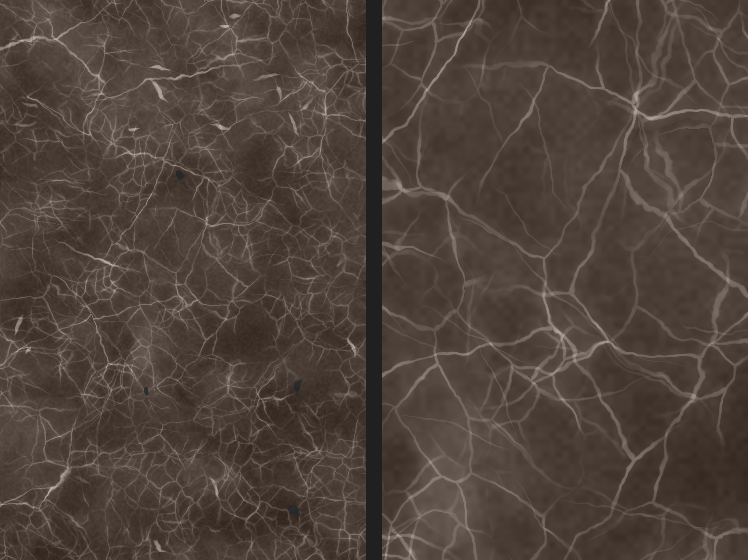
Left, the full canvas; right, a detail of the centre.
Write a Shadertoy shader that draws this texture.

```glsl
const vec3 DEEP_BROWN = vec3(0.24, 0.19, 0.16);
const vec3 PALE_VEIN = vec3(0.69, 0.65, 0.61);
const vec3 PIT_COLOR = vec3(0.13, 0.15, 0.16);
const float BASE_TONE = 0.055;
const float CLOUD_CONTRAST = 0.50;
const float GRAIN_CONTRAST = 0.09;
const float SMOKE_TONE = 0.09;
const float HALO_TONE = 0.09;
const float HALO_WIDTH = 0.005;
const float NET_SCALE = 8.0;
const float NET_GROWTH = 1.65;
const float NET_TONE = 0.42;
const float NET_WIDTH = 0.0009;
const float WARP = 0.07;
const float FINE_WARP = 0.016;
const float PIT_SCALE = 5.0;
const float PIT_RADIUS = 0.010;

vec2 hash2(vec2 p) {
    vec3 q = fract(p.xyx * vec3(0.1031, 0.1030, 0.0973));
    q += dot(q, q.yzx + 33.33);
    return fract((q.xx + q.yz) * q.zy);
}

float noise(vec2 p) {
    vec2 i = floor(p), f = fract(p);
    f = f * f * (3.0 - 2.0 * f);
    float low = mix(hash2(i).x, hash2(i + vec2(1, 0)).x, f.x);
    float high = mix(hash2(i + vec2(0, 1)).x, hash2(i + vec2(1, 1)).x, f.x);
    return mix(low, high, f.y);
}

mat2 rotate(float a) {
    return mat2(cos(a), sin(a), -sin(a), cos(a));
}

float fbm(vec2 p) {
    float sum = 0.0, amp = 0.5;
    for (int i = 0; i < 5; i++) {
        sum += amp * noise(p);
        p = rotate(0.6) * p * 2.03 + 17.3;
        amp *= 0.5;
    }
    return sum / 0.97;
}

vec2 warp(vec2 p, float freq) {
    return vec2(fbm(p * freq + 31.0), fbm(p * freq + 72.0)) - 0.5;
}

float line(float d, float width) {
    float soft = 0.7 / iResolution.y;
    return 1.0 - smoothstep(max(width - soft, 0.0), width + soft, d);
}

// Distance to the border between the two nearest cell points
float cellBorder(vec2 p) {
    vec2 cell = floor(p), nearA = vec2(9), nearB = vec2(9);
    for (int y = -1; y <= 1; y++)
    for (int x = -1; x <= 1; x++) {
        vec2 id = cell + vec2(x, y);
        vec2 r = id + hash2(id) - p;
        if (dot(r, r) < dot(nearA, nearA)) { nearB = nearA; nearA = r; }
        else if (dot(r, r) < dot(nearB, nearB)) nearB = r;
    }
    return 0.5 * (dot(nearB, nearB) - dot(nearA, nearA)) / max(length(nearB - nearA), 0.01);
}

// Scattered tapering streaks; reach is the half length in cells
float streaks(vec2 p, float scale, float reach, float width, float density, float seed) {
    vec2 q = p * scale + seed;
    float sum = 0.0;
    for (int y = -1; y <= 1; y++)
    for (int x = -1; x <= 1; x++) {
        vec2 id = floor(q) + vec2(x, y);
        vec2 place = hash2(id), trait = hash2(id + 57.0);
        float lean = noise(id * 2.5 / scale + seed) > 0.5 ? -0.55 : 0.75;
        vec2 r = (q - id - place) * rotate(lean + 1.3 * (trait.x - 0.5));
        float along = abs(r.x) / (reach * (0.4 + 0.6 * trait.y));
        float taper = max(1.0 - along * along, 0.0);
        float present = step(hash2(id + 113.0).x, density);
        sum = max(sum, present * sqrt(taper) * line(abs(r.y) / scale, width * taper));
    }
    return sum;
}

float pits(vec2 p) {
    vec2 q = p * PIT_SCALE, id = floor(q);
    vec2 r = (fract(q) - mix(vec2(0.3), vec2(0.7), hash2(id + 9.0))) / PIT_SCALE;
    return step(0.85, hash2(id + 41.0).x) * line(length(r * vec2(1.7, 1.0)), PIT_RADIUS);
}

void mainImage(out vec4 fragColor, in vec2 fragCoord) {
    vec2 p = fragCoord / iResolution.y;
    vec2 bent = p + WARP * warp(p, 6.0) + FINE_WARP * warp(p, 32.0);

    // Cloudy stone body
    float tone = BASE_TONE + CLOUD_CONTRAST * (0.5 * fbm(p * 4.0) + 0.6 * fbm(bent * 15.0 + 5.0) - 0.55);
    tone += GRAIN_CONTRAST * (noise(p * 260.0) - 0.5);
    tone += SMOKE_TONE * smoothstep(0.54, 0.64, fbm(bent * 8.0 + 80.0));

    // Crack networks, finer and fainter with each layer
    for (int i = 0; i < 4; i++) {
        float k = float(i), scale = NET_SCALE * pow(NET_GROWTH, k);
        vec2 q = rotate(0.5 + 1.1 * k) * bent * vec2(1.0, 0.85);
        float d = cellBorder(q * scale + 23.0 * k) / scale;
        float fade = smoothstep(0.38, 0.68, fbm(p * (7.0 + 3.0 * k) + 13.0 * k));
        fade *= 0.5 + noise(p * 45.0 + 7.0 * k);
        tone += fade * (NET_TONE / (1.0 + 0.3 * k) * line(d, NET_WIDTH) + HALO_TONE * exp(-d / HALO_WIDTH));
    }

    // Hairlines, long veins and bright flecks
    float patchy = smoothstep(0.35, 0.6, fbm(p * 5.0 + 44.0));
    float broken = 0.4 + 0.8 * noise(p * 38.0 + 3.0);
    tone += 0.20 * broken * streaks(bent, 11.0, 0.9, 0.0007, 0.7, 3.0);
    tone += 0.22 * broken * streaks(bent, 19.0, 0.8, 0.0007, 0.6, 29.0);
    tone += 0.60 * broken * streaks(bent, 3.6, 0.75, 0.0018, 0.5, 12.0);
    tone += 0.70 * patchy * streaks(bent, 15.0, 0.35, 0.0030, 0.28, 61.0);

    vec3 color = mix(DEEP_BROWN, PALE_VEIN, clamp(tone, -0.09, 1.05));
    color = mix(color, PIT_COLOR, 0.8 * pits(bent));
    fragColor = vec4(color, 1.0);
}
```
